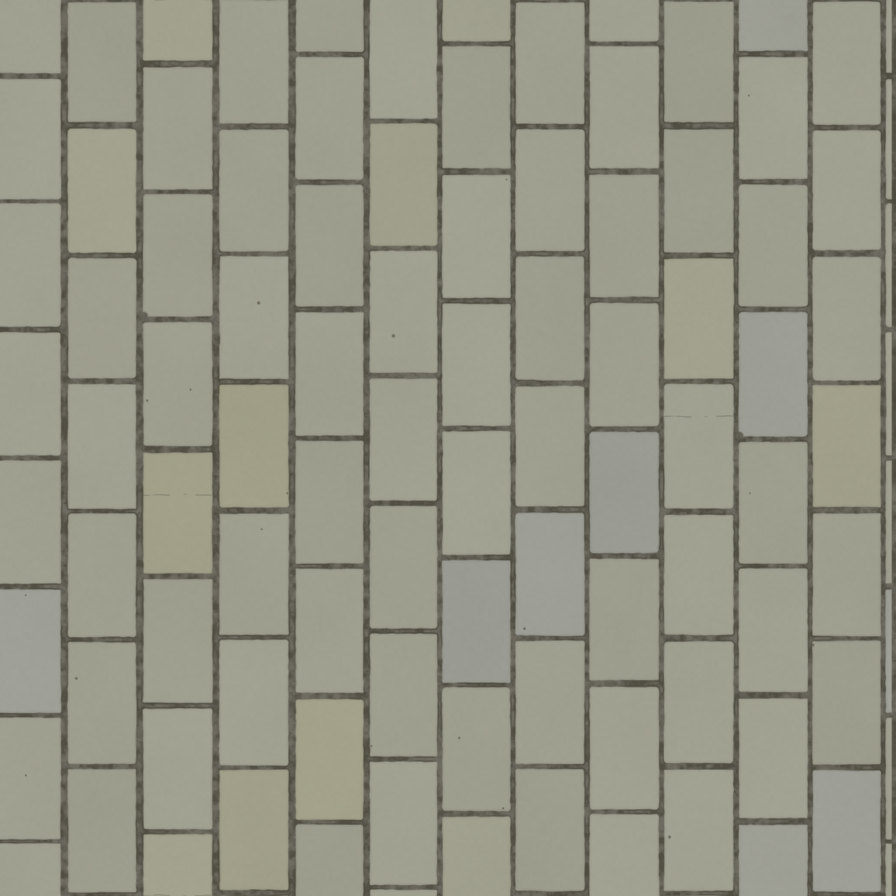
Reproduce this texture procedurally as a three.js fragment shader.

```glsl
// Upright cream-grey tiles in 12 columns of 7, staggered by half a tile, with grey-brown grout.
// Each column gets its own phase; a rounded-box distance cuts the joints, and
// hashes and value noise add tint, mottled grout, chipped corners, pits and hairline cracks.
varying vec2 vUv;

const vec2 GRID = vec2(12.0, 7.0);
const float FIRST_JOINT = 0.0716;
const float SOFT = 0.0012;
const vec3 GLAZE = vec3(0.622, 0.621, 0.562);
const vec3 GROUT_DARK = vec3(0.29, 0.28, 0.23);
const vec3 GROUT = vec3(0.385, 0.373, 0.333);
const vec3 GROUT_LIGHT = vec3(0.45, 0.44, 0.40);

float hash(vec2 p) {
  vec3 q = fract(vec3(p.xyx) * 0.1031);
  q += dot(q, q.yzx + 33.33);
  return fract((q.x + q.y) * q.z);
}

float noise(vec2 p) {
  vec2 i = floor(p), f = fract(p);
  f = f * f * (3.0 - 2.0 * f);
  return mix(mix(hash(i), hash(i + vec2(1.0, 0.0)), f.x),
             mix(hash(i + vec2(0.0, 1.0)), hash(i + vec2(1.0)), f.x), f.y);
}

float fbm(vec2 p) {
  return 0.55 * noise(p) + 0.3 * noise(p * 2.1 + 7.3) + 0.15 * noise(p * 4.3 + 19.1);
}

float roundedBox(vec2 p, vec2 halfSize, float radius) {
  vec2 q = abs(p) - halfSize + radius;
  return length(max(q, 0.0)) + min(max(q.x, q.y), 0.0) - radius;
}

// Slight drift of the vertical joints across the wall
float columnDrift(float x) {
  float bump = (x - 0.363) / 0.167;
  return 0.0046 * exp(-bump * bump) - 0.0026 * smoothstep(0.85, 1.0, x);
}

// Height of the joints in a column, as a fraction of one tile
float columnPhase(float column) {
  float evenPhase = 0.31 + 0.039 * abs(column - 7.0);
  float oddPhase = 0.988 - 0.05 * exp(-(column - 5.0) * (column - 5.0));
  return mix(evenPhase, oddPhase, mod(column, 2.0));
}

// Rare round pits scattered one per cell
float pits(vec2 p, float cells, float rarity) {
  vec2 id = floor(p * cells);
  vec2 center = 0.2 + 0.6 * vec2(hash(id + 3.1), hash(id + 8.7));
  float radius = mix(0.0007, 0.0018, hash(id + 5.5));
  float d = length(fract(p * cells) - center) / cells - radius;
  return step(rarity, hash(id + 1.9)) * (1.0 - smoothstep(-SOFT, SOFT, d));
}

// Faint wavy line across a tile
float hairline(vec2 p, float height) {
  float d = abs(p.y - height - 0.002 * (noise(p * 90.0) - 0.5));
  return (1.0 - smoothstep(0.0003, 0.0014, d)) * smoothstep(0.35, 0.6, noise(p.xx * 70.0 + height));
}

vec3 groutColor(vec2 p, float edge) {
  float grain = fbm(p * 130.0);
  vec3 color = mix(GROUT, GROUT_LIGHT, 0.7 * smoothstep(0.5, 0.75, grain));
  color = mix(color, GROUT_DARK, 0.7 * smoothstep(0.54, 0.25, grain));
  // Broken shadow where the grout meets the tile
  float shadow = smoothstep(0.45, 0.75, noise(p * 38.0 + 4.0));
  return mix(color, GROUT_DARK, 0.65 * shadow * (1.0 - smoothstep(0.0008, 0.0028, edge)));
}

vec3 tileColor(vec2 p, vec2 local, vec2 id, float edge) {
  float tone = hash(id + 12.3) - 0.5;
  float warmth = hash(id + 41.7);
  vec3 color = GLAZE + 0.022 * tone;
  color += vec3(0.008, 0.003, -0.030) * smoothstep(0.86, 0.96, warmth);
  color += vec3(-0.012, -0.006, 0.018) * smoothstep(0.09, 0.02, warmth);
  color += 0.022 * (fbm(p * 9.0) - 0.5) + 0.008 * (noise(p * 260.0) - 0.5);
  color *= 1.0 - 0.035 * smoothstep(-0.004, 0.0, edge);
  float cracked = step(0.965, hash(id + 73.1));
  color *= 1.0 - 0.12 * cracked * hairline(local, 0.08 * (hash(id + 6.4) - 0.5));
  return mix(color, GROUT_DARK, 0.65 * pits(p, 26.0, 0.975));
}

void main() {
  // Tile coordinates, with rows counted downward
  float u = (vUv.x - columnDrift(vUv.x) - FIRST_JOINT) * GRID.x;
  float column = mod(floor(u) + 1.0, GRID.x);
  float v = (1.0 - vUv.y) * GRID.y - columnPhase(column);
  v += 0.022 * (hash(vec2(column, floor(v + 0.5))) - 0.5);
  vec2 id = vec2(column, mod(floor(v), GRID.y));
  vec2 local = (fract(vec2(u, v)) - 0.5) / GRID;

  // Joint widths vary across the wall and from one bed to the next
  float bed = hash(vec2(column + 20.0, floor(v + 0.5)));
  vec2 joint = vec2(mix(0.0078, 0.0058, smoothstep(0.35, 0.5, vUv.x)), mix(0.0052, 0.0076, bed));
  joint.y -= 0.0012 * (1.0 - step(0.5, column));
  joint += 0.0018 * (vec2(noise(vUv * 24.0), noise(vUv * 24.0 + 31.0)) - 0.5);

  // Tile outline with rare chipped corners and a slightly ragged edge
  vec2 halfSize = 0.5 / GRID - 0.5 * joint;
  float edge = roundedBox(local, halfSize, mix(0.0012, 0.0042, hash(id + 2.2)));
  edge += 0.0008 * (noise(vUv * 160.0) - 0.5);
  float chip = 0.0065 * step(0.95, hash(id + 57.0));
  vec2 corner = vec2(-halfSize.x, halfSize.y);
  edge = max(edge, chip - length(local - corner) - 0.001);

  float tile = 1.0 - smoothstep(-SOFT, SOFT, edge);
  tile *= 1.0 - smoothstep(0.9942, 0.9964, vUv.x);
  vec3 color = mix(groutColor(vUv, edge), tileColor(vUv, local, id, edge), tile);
  gl_FragColor = vec4(color, 1.0);
}
```
